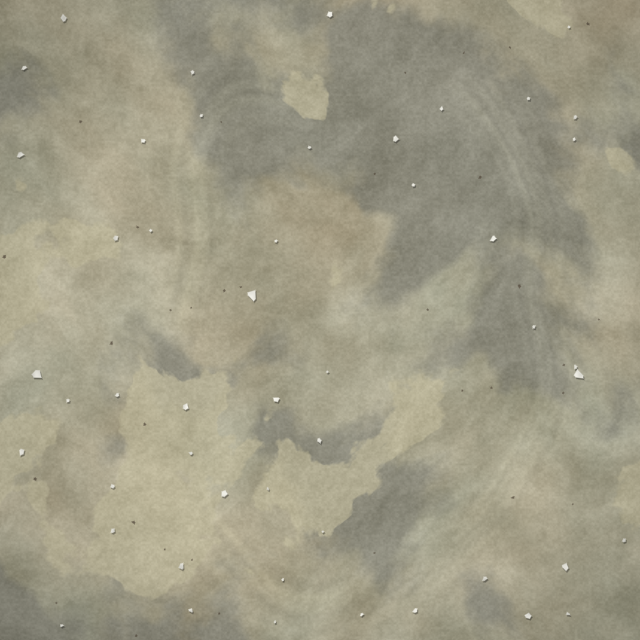
This texture is drawn by a three.js fragment shader. Its source:

```glsl
#define STONE vec3(0.652, 0.630, 0.538)
#define STAIN vec3(0.525, 0.520, 0.468)
#define CREAM vec3(0.735, 0.710, 0.595)
#define CHALK vec3(0.900, 0.895, 0.860)
#define GRIT vec3(0.330, 0.290, 0.240)
#define STAIN_SCALE 5.0
#define PATCH_SCALE 8.0
#define MOTTLE 0.20
#define GRAIN 0.075
#define STRATA 0.030
#define EDGE 0.0014

varying vec2 vUv;

float hash(vec2 p) {
  vec3 q = fract(p.xyx * 0.1031);
  q += dot(q, q.yzx + 33.33);
  return fract((q.x + q.y) * q.z);
}

float noise(vec2 p) {
  vec2 i = floor(p), f = fract(p);
  f = f * f * (3.0 - 2.0 * f);
  return mix(mix(hash(i), hash(i + vec2(1.0, 0.0)), f.x),
             mix(hash(i + vec2(0.0, 1.0)), hash(i + 1.0), f.x), f.y);
}

float fbm(vec2 p) {
  float sum = 0.0, amp = 0.5;
  for (int i = 0; i < 6; i++) {
    sum += amp * noise(p);
    p = mat2(1.6, 1.2, -1.2, 1.6) * p + 17.3;
    amp *= 0.5;
  }
  return sum / 0.984;
}

// Layered sines that bend the ground like slow flow
vec2 swirl(vec2 p) {
  vec2 w = vec2(0.0);
  float amp = 0.028;
  for (int i = 0; i < 3; i++) {
    w += amp * sin(p.yx * vec2(7.0, 9.0) + w.yx * 30.0 + vec2(1.3, 4.1));
    p *= 1.9;
    amp *= 0.5;
  }
  return w;
}

// Distance to an angular chip, one at most per grid cell
float chips(vec2 p, float cells, float share, float small, float large) {
  vec2 id = floor(p * cells) + cells * 3.0;
  if (hash(id) > share) return 1.0;
  vec2 jitter = vec2(hash(id + 5.1), hash(id + 9.7));
  vec2 q = fract(p * cells) - mix(vec2(0.25), vec2(0.75), jitter);
  q /= cells;
  float radius = mix(small, large, pow(hash(id + 2.3), 2.0));
  float d = -1.0;
  for (int k = 0; k < 5; k++) {
    float h = hash(id + float(k) * 3.7 + 1.9);
    float a = 1.2566 * (float(k) + 0.6 * h) + 6.2832 * jitter.x;
    d = max(d, dot(q, vec2(cos(a), sin(a))) - radius * (0.6 + 0.5 * h));
  }
  return d;
}

float pebbles(vec2 p) {
  return min(chips(p, 15.0, 0.20, 0.0022, 0.0055),
             chips(p + 0.03, 6.0, 0.09, 0.0070, 0.0120));
}

float cover(float d) {
  return 1.0 - smoothstep(-EDGE, EDGE, d);
}

void main() {
  vec2 p = vUv;
  vec2 w = p + swirl(p);

  // Mottled stone with a drift between warm and olive
  float mottle = fbm(w * 15.0);
  float broad = fbm(w * 3.0 + 41.0);
  vec3 col = STONE + MOTTLE * (mottle - 0.5) + 0.14 * (broad - 0.5);
  col += vec3(0.05, -0.01, -0.04) * (fbm(w * 6.0 + 73.0) - 0.5);

  // Grey damp stains
  float damp = fbm(w * STAIN_SCALE + 8.0) + 0.12 * (mottle - 0.5);
  col = mix(col, STAIN + 0.12 * (mottle - 0.5), 0.85 * smoothstep(0.52, 0.66, damp));

  // Fine strata following a large rounded outline
  vec2 q = abs(w - vec2(0.55, 0.49)) / vec2(0.27, 0.39);
  float ring = pow(pow(q.x, 3.0) + pow(q.y, 3.0), 1.0 / 3.0);
  float bend = fbm(w * 4.0 + 23.0);
  float strands = sin(ring * 95.0 + 9.0 * bend) + sin(ring * 47.0 - 7.0 * bend);
  float belt = exp(-pow((ring - 1.04) / 0.16, 2.0)) * smoothstep(0.3, 0.65, noise(p * 5.0 + 3.0));
  float vein = exp(-pow((ring - 0.98 + 0.15 * (bend - 0.5)) / 0.018, 2.0));
  col += belt * (STRATA * (0.4 * strands + 0.45) + 0.05 * vein) * vec3(1.0, 1.0, 0.85);

  // Crisp cream patches, denser toward the lower left
  float lump = fbm(w * PATCH_SCALE + 57.0) + 0.22 * (noise(p * 3.0 + 11.0) - 0.5);
  lump += 0.09 * (1.0 - smoothstep(0.15, 0.75, length(p - vec2(0.08, 0.22))));
  col = mix(col, CREAM + 0.08 * (mottle - 0.5), 0.75 * smoothstep(0.665, 0.705, lump));

  // Sandy grain and low relief
  float relief = fbm(w * 34.0) - fbm(w * 34.0 + vec2(0.25, -0.3));
  float grain = 0.6 * noise(p * vec2(230.0, 270.0)) + 0.4 * noise(p * 430.0 + 9.0);
  col += 0.08 * relief + GRAIN * (grain - 0.5);

  // Dark grit, then chalky chips with short shadows
  col = mix(col, GRIT, 0.75 * cover(chips(p + 0.011, 24.0, 0.06, 0.0012, 0.0030)));
  col *= 1.0 - 0.35 * cover(pebbles(p + vec2(-0.0015, 0.0025)));
  float facet = 0.16 * (noise(p * 140.0) - 0.5);
  col = mix(col, CHALK + facet, cover(pebbles(p)));

  // Soft darkening toward the corners
  col *= 1.0 - 0.13 * smoothstep(0.35, 0.75, length(p - 0.5));
  gl_FragColor = vec4(col, 1.0);
}
```
